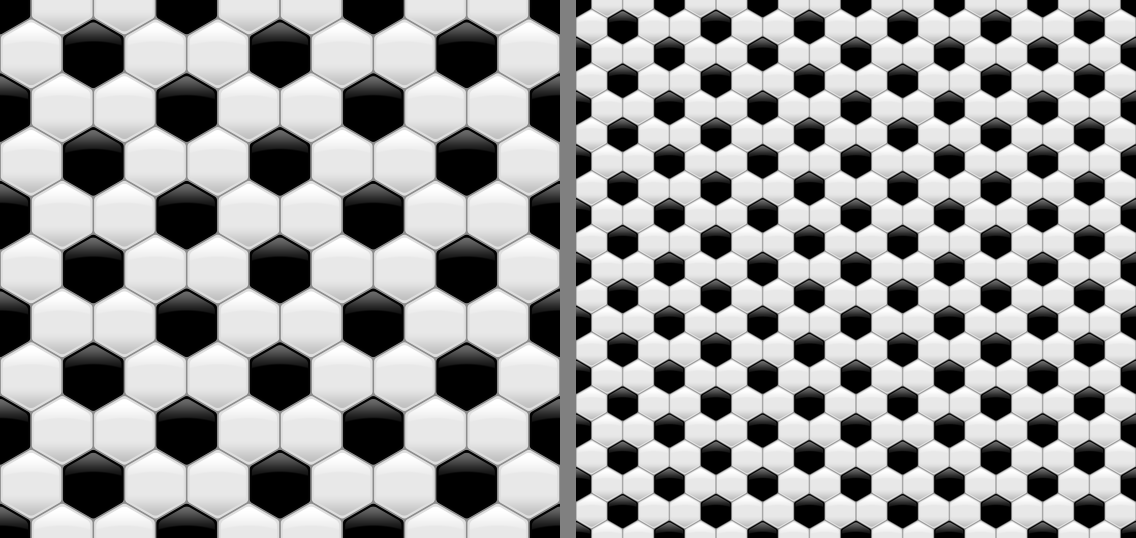
Left: one tile. Right: repeated 2 by 2.
Reproduce this pattern procedurally as a WebGL 1 fragment shader.

```glsl
precision highp float;
// Glossy hexagonal tiles, nine across and ten rows down; every third tile is black.
// The nearest hexagon centre gives the tile colour, and rounded hexagon distances
// build the grout, the rim and the shaded face with its curved highlight.

uniform vec2 u_resolution;

const float ROOT3 = 1.7320508;

// Signed distance to a pointy-top hexagon with rounded corners.
float roundedHexagon(vec2 p, float apothem, float corner) {
  const vec2 mirror = vec2(-0.5 * ROOT3, 0.5);
  float r = apothem - corner;
  p = abs(p.yx);
  p -= 2.0 * min(dot(mirror, p), 0.0) * mirror;
  p -= vec2(clamp(p.x, -r / ROOT3, r / ROOT3), r);
  return length(p) * sign(p.y) - corner;
}

// Centre of the hexagon around p: the nearer of two staggered grids.
vec2 hexagonCenter(vec2 p) {
  vec2 grid = vec2(1.0, ROOT3);
  vec2 a = floor(p / grid + 0.5) * grid;
  vec2 b = (floor(p / grid) + 0.5) * grid;
  return distance(p, a) < distance(p, b) ? a : b;
}

float coverage(float d, float pixel) {
  return 1.0 - smoothstep(-0.6 * pixel, 0.6 * pixel, d);
}

// Face shading: q runs from the tile centre, upwards in y.
float whiteFace(vec2 q, float gloss) {
  float body = mix(0.91, 0.74, smoothstep(-0.14, -0.56, q.y));
  float shine = mix(0.925, 1.0, smoothstep(0.12, 0.46, q.y));
  return mix(body, shine, gloss);
}

float blackFace(vec2 q, float gloss) {
  return gloss * mix(0.07, 0.43, smoothstep(0.12, 0.54, q.y));
}

void main() {
  vec2 p = gl_FragCoord.xy / u_resolution * vec2(9.0, 5.0 * ROOT3);
  float pixel = 9.0 / u_resolution.x;
  vec2 center = hexagonCenter(p);
  vec2 q = p - center;

  // Black tiles sit at every third place, staggered by half a period per row.
  float black = step(abs(fract(center.x / 1.5 + 0.5) - 0.5), 0.1);

  // The highlight ends in a shallow arch above the centre.
  float arch = 0.2 - 0.3 * q.x * q.x;
  float gloss = smoothstep(-0.018, 0.018, q.y - arch);

  float rim = mix(0.87, 0.01, black);
  float face = mix(whiteFace(q, gloss), blackFace(q, gloss), black);

  // Layers from the grout up to the face.
  float shade = 0.55;
  shade = mix(shade, rim, coverage(roundedHexagon(q, 0.487, 0.07), pixel));
  shade = mix(shade, face, coverage(roundedHexagon(q, 0.452, 0.11), pixel));
  gl_FragColor = vec4(vec3(shade), 1.0);
}
```
